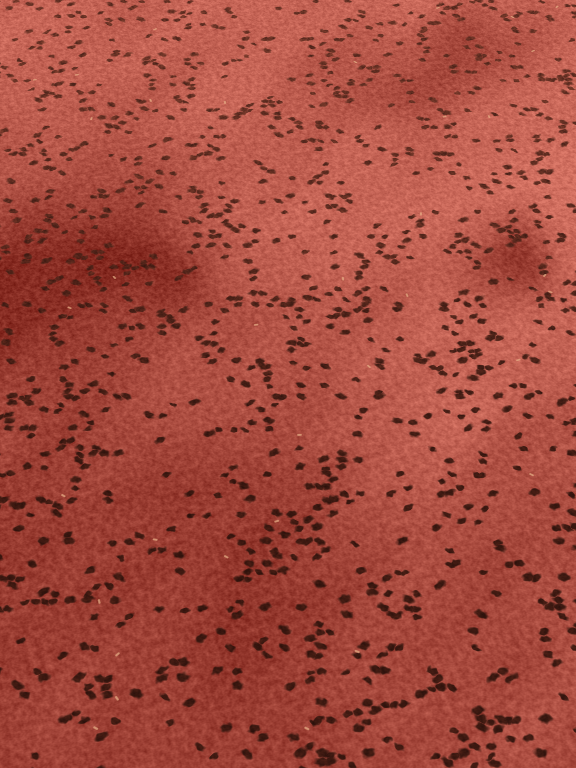
Give the GLSL for this texture, as a Shadertoy shader.

```glsl
const vec3 PILE_DARK = vec3(0.50, 0.145, 0.11);
const vec3 PILE_LIGHT = vec3(0.82, 0.435, 0.375);
const vec3 SPOT_DARK = vec3(0.21, 0.085, 0.055);
const vec3 SPOT_FADED = vec3(0.38, 0.18, 0.13);
const vec3 FLECK_COLOR = vec3(0.90, 0.68, 0.52);
const vec2 SPOT_CELL = vec2(0.0125, 0.0115);
const vec2 SPOT_RADIUS = vec2(0.56, 0.44);
const float SPOT_SHARE = 0.125;
const float SPOT_CLUSTERING = 0.28;
const float SPOT_SOFTNESS = 0.25;
const float PERSPECTIVE = 0.35;
const float TUFT_SCALE = 95.0;
const float TUFT_CONTRAST = 0.30;
const float FLECK_CELL = 0.035;
const float FLECK_SHARE = 0.03;

vec2 hash2(vec2 p) {
    vec3 h = fract(p.xyx * vec3(0.1031, 0.1030, 0.0973));
    h += dot(h, h.yzx + 33.33);
    return fract((h.xx + h.yz) * h.zy);
}

vec2 gradientAt(vec2 cell) {
    float angle = 6.2832 * hash2(cell).x;
    return vec2(cos(angle), sin(angle));
}

float gradientNoise(vec2 p) {
    vec2 i = floor(p), f = fract(p);
    vec2 u = f * f * f * (f * (f * 6.0 - 15.0) + 10.0);
    vec2 e = vec2(0.0, 1.0);
    float low = mix(dot(gradientAt(i), f), dot(gradientAt(i + e.yx), f - e.yx), u.x);
    float high = mix(dot(gradientAt(i + e.xy), f - e.xy), dot(gradientAt(i + 1.0), f - 1.0), u.x);
    return mix(low, high, u.y);
}

// Soft elliptical patch, tilted by a shear
float patchAt(vec2 p, vec2 center, vec2 radius, float tilt) {
    vec2 d = p - center;
    d.y -= tilt * d.x;
    d /= radius;
    return exp(-dot(d, d));
}

// Broad light and brushed pile, 0 dark to 1 light
float pileTone(vec2 q) {
    vec2 w = q + 0.05 * vec2(gradientNoise(q * 6.0), gradientNoise(q * 6.0 + 40.0));
    float tone = mix(0.40, 0.86, smoothstep(0.2, 0.85, q.y)) + 0.22 * (q.x - 0.5);
    tone -= 0.62 * patchAt(w, vec2(0.03, 0.63), vec2(0.24, 0.12), 0.35);
    tone -= 0.45 * patchAt(w, vec2(0.29, 0.64), vec2(0.11, 0.045), -0.2);
    tone -= 0.50 * patchAt(w, vec2(0.80, 0.93), vec2(0.26, 0.055), 0.25);
    tone -= 0.65 * patchAt(w, vec2(0.88, 0.655), vec2(0.06, 0.045), 0.0);
    tone -= 0.16 * patchAt(w, vec2(0.42, 0.34), vec2(0.22, 0.12), -0.2);
    tone += 0.18 * patchAt(w, vec2(0.80, 0.50), vec2(0.25, 0.14), 0.3);
    vec2 streak = vec2(q.x + 0.5 * q.y, q.y - 0.5 * q.x) * vec2(3.0, 9.0);
    return tone + 0.22 * gradientNoise(streak) + 0.10 * gradientNoise(streak * 2.3);
}

// Woolly bumps: rounded lumps with finer slanted fibres
float tufts(vec2 p) {
    vec2 slanted = vec2(p.x + 0.4 * p.y, p.y - 0.3 * p.x) * TUFT_SCALE;
    float lumps = gradientNoise(slanted) + 0.75 * gradientNoise(slanted * 2.1 + 17.0);
    return lumps + 0.45 * gradientNoise(slanted * vec2(3.2, 4.6));
}

// Clustered dark tufts scattered on a jittered grid
float spots(vec2 p, float softness) {
    vec2 g = p / SPOT_CELL;
    g += 0.28 * vec2(gradientNoise(g * 1.7), gradientNoise(g * 1.7 + 31.0));
    float ink = 0.0;
    for (int y = -1; y <= 1; y++)
    for (int x = -1; x <= 1; x++) {
        vec2 cell = floor(g) + vec2(x, y);
        vec2 seed = hash2(cell + 71.0);
        float cluster = gradientNoise(cell * 0.13) + 0.8 * gradientNoise(cell * 0.37 + 9.0);
        float share = max(SPOT_SHARE + SPOT_CLUSTERING * cluster, 0.015);
        if (hash2(cell + 213.0).x > share) continue;
        vec2 d = g - cell - 0.5 - 0.5 * (seed - 0.5);
        d.y += d.x * (seed.x - 0.5);
        float r = length(d / (SPOT_RADIUS * (0.8 + 0.4 * seed.y)));
        ink = max(ink, 1.0 - smoothstep(1.0 - softness, 1.0 + softness, r));
    }
    return ink;
}

// Rare pale lint fibres
float flecks(vec2 p, float pixel) {
    vec2 g = p / FLECK_CELL, cell = floor(g);
    vec2 seed = hash2(cell + 407.0);
    vec2 d = (fract(g) - 0.25 - 0.5 * seed) * FLECK_CELL;
    float angle = 6.2832 * seed.x;
    vec2 along = vec2(cos(angle), sin(angle));
    d -= along * clamp(dot(d, along), -0.002, 0.002);
    return step(hash2(cell + 91.0).y, FLECK_SHARE) * (1.0 - smoothstep(0.0004, 0.0012 + pixel, length(d)));
}

void mainImage(out vec4 fragColor, in vec2 fragCoord) {
    vec2 q = fragCoord / iResolution.xy;
    // Floor plane receding towards the top
    float depth = 1.0 - PERSPECTIVE * q.y;
    vec2 ground = vec2((fragCoord.x - 0.5 * iResolution.x) / iResolution.y, q.y) / depth;
    float pixel = 1.0 / (iResolution.y * depth);

    float bump = tufts(ground);
    float tone = clamp(pileTone(q), 0.0, 1.0) + TUFT_CONTRAST * bump;
    vec3 color = mix(PILE_DARK, PILE_LIGHT, clamp(tone, -0.25, 1.15));

    float softness = min(SPOT_SOFTNESS + 0.8 * pixel / SPOT_CELL.y, 0.6);
    vec3 spotColor = mix(SPOT_DARK, SPOT_FADED, smoothstep(0.3, 1.0, q.y)) * (1.0 + 0.35 * bump);
    color = mix(color, spotColor, 0.94 * spots(ground, softness));
    color = mix(color, FLECK_COLOR, 0.75 * flecks(ground, pixel));
    fragColor = vec4(color, 1.0);
}
```
